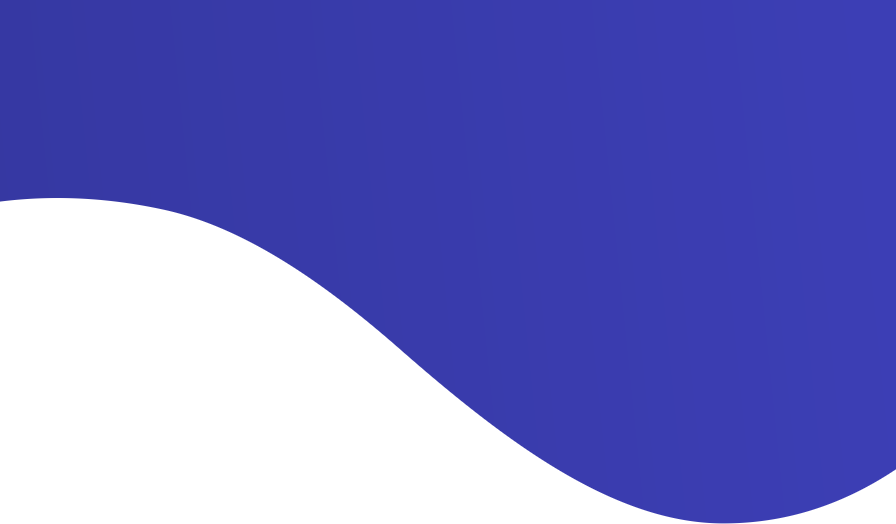
This background is drawn by a Shadertoy shader. Its source:

```glsl
// Cubic through two points (x, height), leaving and arriving at the given slopes
float hermite(float x, vec2 a, float slopeA, vec2 b, float slopeB) {
    float span = b.x - a.x;
    float t = (x - a.x) / span;
    float s = 1.0 - t;
    return a.y * s * s * (1.0 + 2.0 * t) + b.y * t * t * (3.0 - 2.0 * t)
         + span * t * s * (slopeA * s - slopeB * t);
}

// Height of the wave: crest, shoulder, long descent, trough and rise
float waveHeight(float x) {
    vec2 shoulder = vec2(0.1823, 0.6);
    vec2 middle = vec2(0.4466, 0.3333);
    vec2 trough = vec2(0.8073, 0.0011);
    if (x < shoulder.x) return hermite(x, vec2(0.0, 0.6153), 0.213, shoulder, -0.37);
    if (x < middle.x) return hermite(x, shoulder, -0.37, middle, -1.5);
    if (x < trough.x) return hermite(x, middle, -1.5, trough, 0.0);
    return hermite(x, trough, 0.0, vec2(1.0, 0.1044), 1.14);
}

void mainImage(out vec4 fragColor, in vec2 fragCoord) {
    vec2 uv = fragCoord / iResolution.xy;

    // Indigo field, brightening to the right
    float across = clamp(uv.x + 0.06 * (uv.y - 0.5), 0.0, 1.0);
    vec3 indigo = mix(vec3(0.211, 0.22, 0.636), vec3(0.236, 0.245, 0.71), across);

    // White wave with an edge one pixel wide
    float above = uv.y - waveHeight(uv.x);
    float pixel = length(vec2(dFdx(above), dFdy(above)));
    float field = clamp(above / pixel + 0.5, 0.0, 1.0);

    fragColor = vec4(mix(vec3(1.0), indigo, field), 1.0);
}
```
